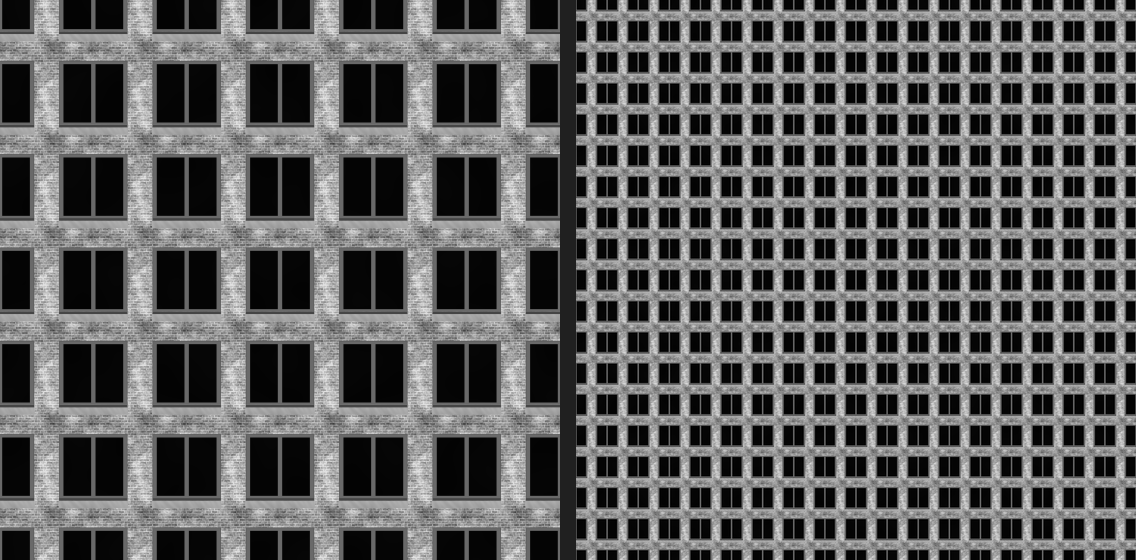
Left: one tile. Right: repeated 3 by 3.
Give the GLSL for this pattern, as a Shadertoy shader.

```glsl
const float WINDOWS = 6.0;              // windows across and down
const vec2 BRICKS = vec2(15.0, 36.0);   // bricks per window cell
const float TAU = 6.2831853;

float hash(vec2 p) {
    vec3 q = fract(p.xyx * vec3(0.1031, 0.1030, 0.0973));
    q += dot(q, q.yzx + 33.33);
    return fract((q.x + q.y) * q.z);
}

float cornerSlope(vec2 corner, vec2 offset, vec2 period) {
    float angle = TAU * hash(mod(corner, period));
    return dot(vec2(cos(angle), sin(angle)), offset);
}

// Gradient noise that wraps after a whole period
float gradientNoise(vec2 p, vec2 period) {
    vec2 i = floor(p), f = p - i;
    vec2 w = f * f * f * (f * (f * 6.0 - 15.0) + 10.0);
    float a = cornerSlope(i, f, period);
    float b = cornerSlope(i + vec2(1, 0), f - vec2(1, 0), period);
    float c = cornerSlope(i + vec2(0, 1), f - vec2(0, 1), period);
    float d = cornerSlope(i + vec2(1, 1), f - vec2(1, 1), period);
    return mix(mix(a, b, w.x), mix(c, d, w.x), w.y);
}

float fractalNoise(vec2 p, float period) {
    float sum = 0.0, gain = 1.0;
    for (int octave = 0; octave < 4; octave++) {
        sum += gain * gradientNoise(p * period, vec2(period));
        period *= 2.0;
        gain *= 0.6;
    }
    return sum;
}

// Pixel coverage of an axis-aligned box
float boxMask(vec2 p, vec2 low, vec2 high, float pixel) {
    vec2 cover = clamp(min(p - low, high - p) / pixel + 0.5, 0.0, 1.0);
    return cover.x * cover.y;
}

float brickWall(vec2 cell, vec2 local, float pixel) {
    // Staggered courses
    vec2 grid = cell * BRICKS;
    grid.x += 0.5 * mod(floor(grid.y), 2.0);
    vec2 id = mod(floor(grid), BRICKS);
    vec2 edge = (0.5 - abs(fract(grid) - 0.5)) / BRICKS;
    float mortar = clamp(0.5 - (min(edge.x, edge.y) - 0.0036) / pixel, 0.0, 1.0);

    // Weathering: dark lintel band, bleached lower piers, blotches
    float blotch = fractalNoise(cell, 5.0);
    float band = smoothstep(0.32, 0.46, abs(local.y));
    float tone = 0.59 + 0.05 * cos(TAU * (local.y + 0.22)) - 0.05 * band;
    tone += 0.24 * blotch;

    // Curved pale scratches and fine grain
    vec2 streakPos = vec2(cell.x * 26.0 + 2.0 * blotch, cell.y * 5.0);
    float streak = gradientNoise(streakPos, vec2(26.0, 5.0));
    tone += 0.16 * max(streak, 0.0) * (1.0 - band);
    tone += 0.14 * gradientNoise(cell * 48.0, vec2(48.0));

    float brick = tone + 0.18 * (hash(id + 7.0) - 0.5);
    return clamp(mix(brick, tone + 0.16, mortar), 0.22, 0.88);
}

float sillStone(vec2 cell, vec2 local) {
    vec2 slanted = vec2(cell.x * 22.0 + cell.y * 14.0, cell.y * 6.0);
    float veins = gradientNoise(slanted, vec2(22.0, 6.0));
    float slope = smoothstep(-0.443, -0.365, local.y);
    return 0.63 + 0.04 * slope + 0.07 * veins;
}

float frameMetal(vec2 local) {
    float rim = max(abs(local.x) - 0.352, local.y - 0.334);
    return 0.41 - 0.05 * smoothstep(0.0, 0.012, rim);
}

float darkGlass(vec2 wall) {
    float glow = gradientNoise(wall * 2.0, vec2(2.0 * WINDOWS));
    return 0.017 + 0.012 * glow;
}

void mainImage(out vec4 fragColor, in vec2 fragCoord) {
    vec2 wall = WINDOWS * fragCoord / iResolution.xy;
    float pixel = WINDOWS / min(iResolution.x, iResolution.y);
    vec2 cell = fract(wall);
    vec2 local = fract(wall + 0.5) - 0.5;

    float shade = brickWall(cell, local, pixel);

    // Sill and the shadow line above it
    float sill = boxMask(local, vec2(-0.371, -0.443), vec2(0.371, -0.362), pixel);
    shade = mix(shade, sillStone(cell, local), sill);
    float ledge = boxMask(local, vec2(-0.367, -0.365), vec2(0.367, -0.335), pixel);
    shade = mix(shade, 0.27, ledge);

    // Frame with two panes
    float frame = boxMask(local, vec2(-0.367, -0.338), vec2(0.367, 0.349), pixel);
    shade = mix(shade, frameMetal(local), frame);
    vec2 mirrored = vec2(abs(local.x), local.y);
    float pane = boxMask(mirrored, vec2(0.0235, -0.3125), vec2(0.32, 0.3125), pixel);
    shade = mix(shade, darkGlass(wall), pane);

    fragColor = vec4(vec3(shade), 1.0);
}
```
